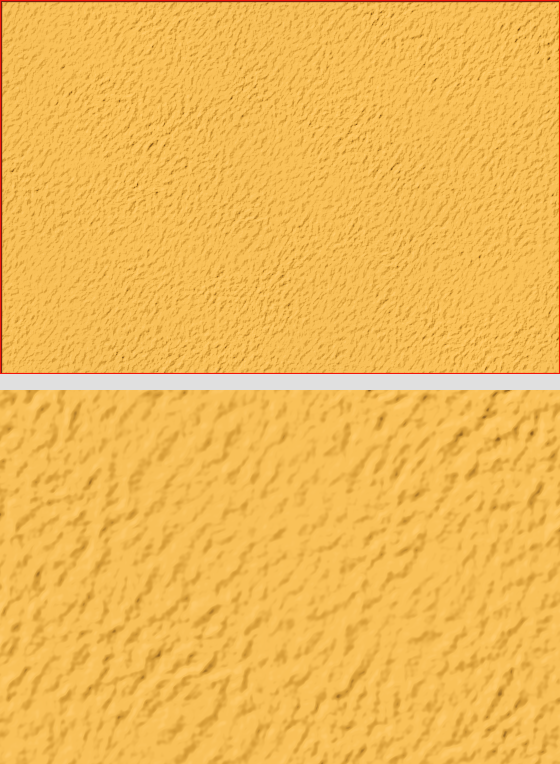
Top: the whole. Bottom: its middle third, enlarged.
A Shadertoy shader for this texture:

```glsl
// Sunlit ochre stucco: a rough plaster relief inside a thin red frame.
// Stretched gradient noise gives the height; its slope towards the light
// gives lit faces, soft shade and dark pits. Lengths are in canvas heights.

#define GRAIN 62.0        // plaster bumps per canvas height
#define LIGHT_STEP 0.0042 // distance at which heights are compared
#define PATCHINESS 0.55   // how much the roughness varies over the wall
#define FRAME_WIDTH 0.0029
#define LIT vec3(0.975, 0.755, 0.345)
#define SHADE vec3(0.845, 0.615, 0.215)
#define PIT vec3(0.43, 0.26, 0.06)
#define FRAME_RED vec3(0.95, 0.09, 0.04)
#define FRAME_DARK vec3(0.42, 0.13, 0.07)

// Unit gradient for a lattice cell, from an integer hash
vec2 cellGradient(vec2 cell) {
    uvec2 k = uvec2(ivec2(cell) + 4096);
    uint h = k.x * 1597334677u ^ k.y * 3812015801u;
    h = (h ^ (h >> 15)) * 2246822519u;
    h ^= h >> 13;
    float angle = float(h & 65535u) * 6.2831853 / 65536.0;
    return vec2(cos(angle), sin(angle));
}

float gradientNoise(vec2 p) {
    vec2 i = floor(p), f = p - i;
    vec2 u = f * f * f * (f * (f * 6.0 - 15.0) + 10.0);
    vec2 e = vec2(1.0, 0.0);
    float a = dot(cellGradient(i), f);
    float b = dot(cellGradient(i + e), f - e);
    float c = dot(cellGradient(i + e.yx), f - e.yx);
    float d = dot(cellGradient(i + e.xx), f - e.xx);
    return mix(mix(a, b, u.x), mix(c, d, u.x), u.y);
}

// Plaster height: bumps drawn out along the rising diagonal
float plasterHeight(vec2 p) {
    p += 0.012 * vec2(gradientNoise(p * 9.0), gradientNoise(p * 9.0 + 40.0));
    vec2 q = GRAIN * vec2(dot(p, vec2(0.6, 0.8)) * 0.8, dot(p, vec2(0.8, -0.6)) * 1.15);
    float height = 0.0, amplitude = 1.0;
    for (int octave = 0; octave < 3; octave++) {
        height += amplitude * gradientNoise(q);
        q = q * 1.93 + 17.3;
        amplitude *= 0.48;
    }
    return height;
}

// Coverage of a band reaching from the canvas edge to the given width
float edgeBand(float distance, float width, float pixel) {
    return clamp((width - distance) / pixel + 0.5, 0.0, 1.0);
}

void mainImage(out vec4 fragColor, in vec2 fragCoord) {
    float pixel = 1.0 / iResolution.y;
    vec2 p = fragCoord * pixel;
    vec2 size = iResolution.xy * pixel;

    // Slope towards the light at the upper left
    vec2 toLight = LIGHT_STEP * vec2(-0.75, 0.66);
    float slope = plasterHeight(p) - plasterHeight(p + toLight);

    // Broad rough and smooth patches
    float patches = gradientNoise(p * vec2(3.5, 5.0) + 7.0)
                  + 0.6 * gradientNoise(p * 11.0 + 31.0);
    slope *= 1.0 + PATCHINESS * patches;

    // Soft shade, rare dark pits and faint highlights
    float shade = smoothstep(-0.06, 0.54, -slope);
    float pit = smoothstep(0.48, 1.0, -slope);
    vec3 color = mix(LIT, SHADE, shade);
    color = mix(color, PIT, 0.85 * pit);
    color += vec3(0.02, 0.035, 0.07) * smoothstep(0.15, 0.7, slope);
    color *= 1.0 + 0.018 * gradientNoise(p * 2.0 + 3.0);

    // Red frame, with a dark inner line at the left and top
    float leftTop = min(p.x, size.y - p.y);
    float nearest = min(leftTop, min(size.x - p.x, p.y));
    color = mix(color, FRAME_DARK, edgeBand(leftTop, 2.0 * FRAME_WIDTH, pixel));
    color = mix(color, FRAME_RED, edgeBand(nearest, FRAME_WIDTH, pixel));

    fragColor = vec4(clamp(color, 0.0, 1.0), 1.0);
}
```
